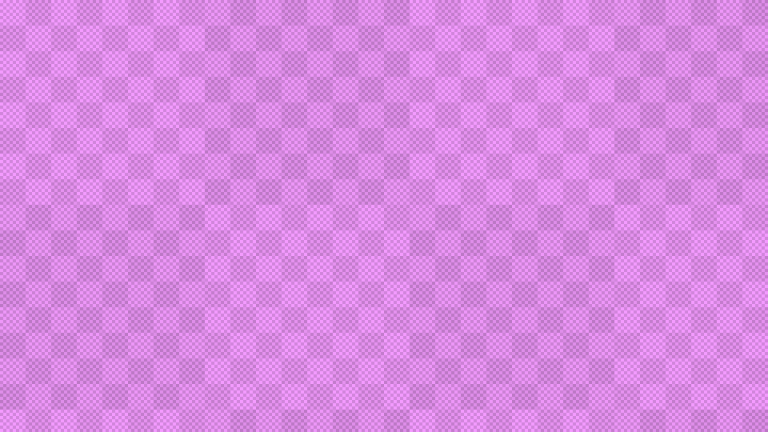
Give the GLSL for this pattern, as a Shadertoy shader.

```glsl
// Integral of a square wave that is +1 on [0,1) and -1 on [1,2)
vec2 squareIntegral(vec2 x) {
    return 1.0 - abs(mod(x, 2.0) - 1.0);
}

// Box-filtered checkerboard of unit cells, from -1 to 1
float checker(vec2 p, float pixel) {
    vec2 wave = (squareIntegral(p + 0.5 * pixel) - squareIntegral(p - 0.5 * pixel)) / pixel;
    return wave.x * wave.y;
}

void mainImage(out vec4 fragColor, in vec2 fragCoord) {
    // Thirty cells across, counted from the top left corner
    float pixel = 30.0 / iResolution.x;
    vec2 p = vec2(fragCoord.x, iResolution.y - fragCoord.y) * pixel;

    // Three nested checkers: faint blocks, cells, and a strong fine weave
    float level = 0.888;
    level += 0.013 * checker(p / 8.0, pixel / 8.0);
    level += 0.03 * checker(p, pixel);
    level += 0.072 * checker(p * 8.0, pixel * 8.0);

    // Shade one orchid tint by the combined level
    vec3 orchid = vec3(0.955, 0.607, 1.0);
    fragColor = vec4(orchid * level, 1.0);
}
```
